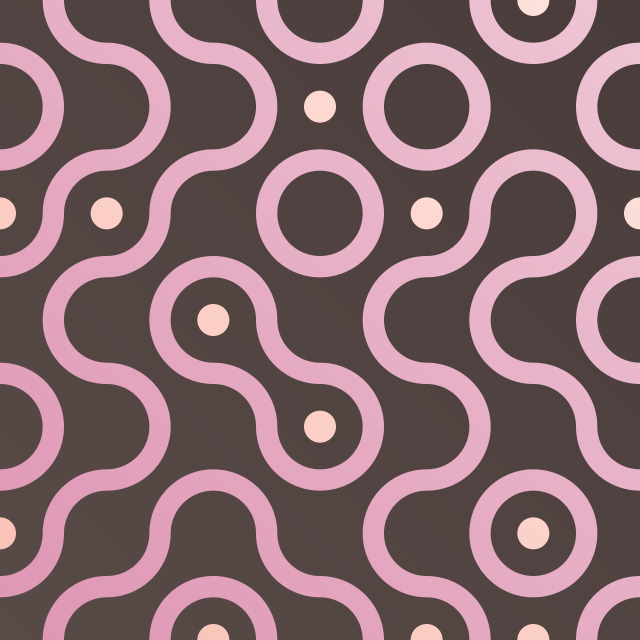
This pattern is drawn by a Shadertoy shader. Its source:

```glsl
const float TILES = 6.0;
const float ARC_RADIUS = 0.5;
const float LINE_HALF_WIDTH = 0.1;
const float DOT_RADIUS = 0.15;
const float DOT_CHANCE = 0.37;
const uint TILE_SEED = 17u;
const uint DOT_SEED = 91u;

// Each colour runs from the lower left to the upper right corner
const vec3 GROUND_LOW = vec3(0.345, 0.290, 0.275);
const vec3 GROUND_HIGH = vec3(0.285, 0.235, 0.232);
const vec3 LINE_LOW = vec3(0.870, 0.585, 0.705);
const vec3 LINE_HIGH = vec3(0.935, 0.775, 0.835);
const vec3 DOT_LOW = vec3(0.980, 0.755, 0.705);
const vec3 DOT_HIGH = vec3(0.990, 0.895, 0.875);

// Integer hash of a lattice point, from 0 to 1
float hash(vec2 lattice, uint seed) {
    uvec2 q = uvec2(ivec2(lattice) + 64);
    uint h = q.x * 374761393u + q.y * 668265263u + seed * 974634533u;
    h = (h ^ (h >> 15)) * 2246822519u;
    h = (h ^ (h >> 13)) * 3266489917u;
    h ^= h >> 16;
    return float(h >> 8) / 16777216.0;
}

// Two quarter arcs around opposite corners, mirrored at random
float truchetDistance(vec2 p) {
    vec2 f = fract(p);
    if (hash(floor(p), TILE_SEED) < 0.5) f.x = 1.0 - f.x;
    float corner = min(length(f), length(f - 1.0));
    return abs(corner - ARC_RADIUS) - LINE_HALF_WIDTH;
}

// Discs on randomly chosen tile corners
float dotDistance(vec2 p) {
    vec2 corner = floor(p + 0.5);
    float present = step(hash(corner, DOT_SEED), DOT_CHANCE);
    return mix(1.0, length(p - corner) - DOT_RADIUS, present);
}

float coverage(float distanceToEdge, float pixel) {
    return clamp(0.5 - distanceToEdge / pixel, 0.0, 1.0);
}

void mainImage(out vec4 fragColor, in vec2 fragCoord) {
    vec2 p = TILES * fragCoord / iResolution.y;
    float pixel = TILES / iResolution.y;

    // Diagonal gradient
    vec2 uv = fragCoord / iResolution.xy;
    float t = 0.5 * (uv.x + uv.y);

    vec3 color = mix(GROUND_LOW, GROUND_HIGH, t);
    color = mix(color, mix(LINE_LOW, LINE_HIGH, t), coverage(truchetDistance(p), pixel));
    color = mix(color, mix(DOT_LOW, DOT_HIGH, t), coverage(dotDistance(p), pixel));
    fragColor = vec4(color, 1.0);
}
```
